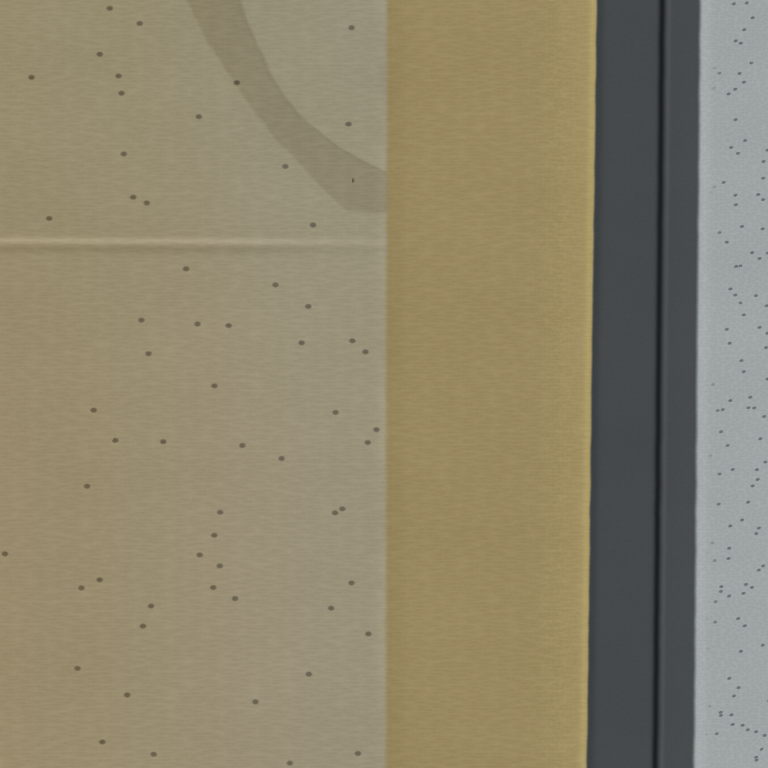
A WebGL 2 fragment shader for this texture:

```glsl
#version 300 es
precision highp float;
// Cardboard with a taped margin beside a dark grooved strip and a speckled wall.
uniform vec2 u_resolution;
out vec4 fragColor;

vec3 hash3(vec2 p) {
  vec3 q = fract(vec3(p.xyx) * vec3(0.1031, 0.1030, 0.0973));
  q += dot(q, q.yxz + 33.33);
  return fract((q.xxy + q.yzz) * q.zyx);
}

// Cellular noise: distance to the nearest seed, and that seed's random id
vec2 cells(vec2 p) {
  vec2 cell = floor(p), best = vec2(9.0, 0.0);
  for (int j = -1; j <= 1; j++) {
    for (int i = -1; i <= 1; i++) {
      vec2 c = cell + vec2(i, j);
      vec3 h = hash3(c + 50.0);
      float d = length(c + 0.1 + 0.8 * h.xy - p);
      if (d < best.x) best = vec2(d, h.z);
    }
  }
  return best;
}

// Layered sines, roughly -1 to 1
float waves(vec2 p) {
  float sum = 0.0, amp = 0.5;
  for (int i = 0; i < 4; i++) {
    sum += amp * sin(p.x + 1.3 * sin(p.y * 0.8)) * cos(p.y + 0.7 * sin(p.x));
    p = mat2(1.5, 1.1, -1.1, 1.5) * p + 2.7;
    amp *= 0.6;
  }
  return sum;
}

float speck(vec2 p, float radius, float share) {
  vec2 c = cells(p);
  return smoothstep(radius, radius * 0.35, c.x) * step(1.0 - share, c.y);
}

float line(float d, float width) {
  return exp(-d * d / (width * width));
}

void main() {
  vec2 uv = gl_FragCoord.xy / u_resolution;
  float x = uv.x, y = uv.y, v = 1.0 - y;
  float soft = 0.0015 + 0.5 / u_resolution.x;

  // Nearly vertical boundaries, with a slight lean and wobble
  float wobble = 0.0008 * waves(vec2(3.0, y * 45.0));
  float tapeLeft = 0.504 - 0.001 * v + wobble;
  float tapeRight = 0.777 - 0.013 * v + wobble;
  float groove = 0.862 - 0.009 * v + 0.6 * wobble;
  float stripRight = 0.911 - 0.008 * v + wobble;

  float fibre = cells(uv * vec2(45.0, 230.0)).x - 0.45;
  float grain = cells(uv * vec2(170.0, 240.0)).x - 0.45;
  float mottle = waves(uv * vec2(9.0, 22.0));

  // Cardboard: warm on the left, greyer toward the tape
  vec3 card = mix(vec3(0.60, 0.545, 0.425), vec3(0.605, 0.57, 0.48), smoothstep(0.0, 0.48, x));
  card += vec3(-0.012, 0.002, 0.004) * smoothstep(0.4, 1.0, y);

  // Curved stain sweeping down into the tape
  float ragged = 0.003 * waves(uv * 60.0);
  float stainLeft = 0.245 + 0.42 * v + 1.2 * v * v + ragged;
  float stainRight = 0.312 + 0.4 * v + 40.0 * v * v * v * v + ragged;
  float stain = smoothstep(-0.004, 0.004, x - stainLeft)
              * smoothstep(-0.004, 0.004, stainRight - x)
              * smoothstep(0.279, 0.273, v + ragged);
  card -= vec3(0.045, 0.05, 0.052) * stain;
  card -= 0.02 * stain * line(x - stainRight, 0.006);

  // Horizontal crease: lit ridge over a soft shadow
  float crease = y - 0.687 + 0.004 * x;
  float fade = 1.0 - 0.65 * smoothstep(0.28, 0.5, x);
  card += vec3(0.075, 0.07, 0.072) * fade * line(crease, 0.0045);
  card -= 0.04 * fade * line(crease + 0.011, 0.006);

  // Scattered flecks, thicker toward the tape
  float flecks = speck(uv * vec2(34.0, 44.0), 0.2, 0.04 + 0.16 * x);
  card -= vec3(0.19, 0.18, 0.15) * flecks;
  card += vec3(0.025, 0.024, 0.018) * line(x - tapeLeft + 0.006, 0.006) * (0.6 + mottle);

  // Tape: ochre with a shaded left edge and brighter right edge
  vec3 tape = vec3(0.603, 0.538, 0.377);
  tape -= 0.022 * line(x - tapeLeft, 0.022);
  tape += vec3(0.025, 0.025, 0.012) * smoothstep(0.09, 0.0, tapeRight - x);
  tape += vec3(0.05, 0.05, 0.02) * line(tapeRight - x - 0.005, 0.005);
  tape += 0.018 * grain * line(x - 0.727, 0.025);

  vec3 col = mix(card, tape, smoothstep(-0.004, 0.004, x - tapeLeft));
  col += 0.035 * fibre + 0.015 * grain + 0.008 * mottle;

  // Dark strip split by a narrow groove
  vec3 strip = vec3(0.272, 0.288, 0.294) + 0.008 * smoothstep(0.0, 0.04, x - groove);
  strip += 0.012 * grain + 0.005 * mottle;
  strip -= 0.035 * line(x - tapeRight - 0.004, 0.006);
  strip = mix(strip, vec3(0.11, 0.12, 0.13), line(x - groove, 0.0042));
  strip += 0.03 * line(x - groove - 0.009, 0.003);
  col = mix(col, strip, smoothstep(-soft, soft, x - tapeRight));

  // Pale wall with small slanted pits
  vec3 wall = vec3(0.622, 0.643, 0.645) + 0.04 * grain + 0.01 * mottle;
  vec2 slanted = vec2(x + 0.4 * y, y - 0.35 * x);
  float pits = speck(slanted * vec2(72.0, 105.0), 0.3, 0.16);
  wall -= vec3(0.2, 0.2, 0.19) * pits * smoothstep(0.01, 0.035, x - stripRight);
  wall += 0.025 * line(x - stripRight - 0.008, 0.008);
  col = mix(col, wall, smoothstep(-0.003, 0.004, x - stripRight));

  fragColor = vec4(clamp(col, 0.0, 1.0), 1.0);
}
```
